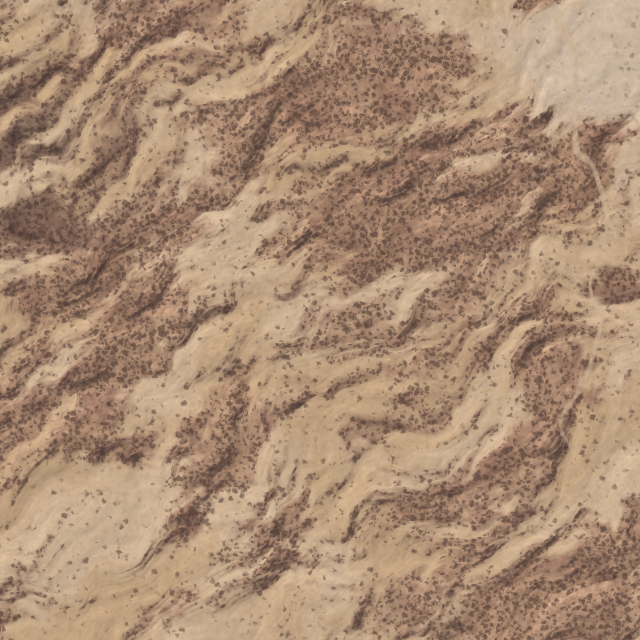
A Shadertoy shader for this texture:

```glsl
// Aerial view of dry eroded hills: pale tan ground, brown diagonal slopes, dark shrubs.
// Warped ridged noise gives the relief and its shading; cellular noise scatters shrubs,
// which crowd on the shaded brown slopes and thin out on the bare ground.

const float RIDGE_ANGLE = 0.64;              // direction of the ridges, radians
const vec2  RIDGE_FREQ = vec2(4.2, 8.6);     // along and across the ridges
const vec2  PATCH_FREQ = vec2(2.7, 5.4);     // size of the brown slopes
const vec2  TO_LIGHT = vec2(0.6, -0.8);
const float WARP = 0.075;
const float SHRUB_CELLS = 118.0;             // shrub cells across the canvas
const float SLOPE_BIAS = 0.03;               // higher means more brown slope
const vec2  BASIN = vec2(0.97, 0.92);        // centre of the chalky basin
const vec2  BURN = vec2(0.05, 0.78);         // centre of the darkened hillside

const vec3 CHALK  = vec3(0.80, 0.72, 0.64);
const vec3 PALE   = vec3(0.79, 0.685, 0.57);
const vec3 SAND   = vec3(0.745, 0.625, 0.495);
const vec3 SLOPE  = vec3(0.65, 0.51, 0.42);
const vec3 RUST   = vec3(0.56, 0.42, 0.355);
const vec3 SHRUB  = vec3(0.33, 0.25, 0.22);
const vec3 SHADOW = vec3(0.27, 0.21, 0.20);

const mat2 TURN = mat2(cos(RIDGE_ANGLE), -sin(RIDGE_ANGLE),
                       sin(RIDGE_ANGLE),  cos(RIDGE_ANGLE));

vec2 hash2(vec2 p) {
    vec3 q = fract(p.xyx * vec3(0.1031, 0.1030, 0.0973));
    q += dot(q, q.yzx + 33.33);
    return fract((q.xx + q.yz) * q.zy);
}

float cornerSlope(vec2 cell, vec2 offset) {
    float a = 6.2832 * hash2(cell).x;
    return dot(vec2(cos(a), sin(a)), offset);
}

// Gradient noise, roughly -0.7 to 0.7
float noise(vec2 p) {
    vec2 i = floor(p), f = fract(p);
    vec2 u = f * f * f * (f * (f * 6.0 - 15.0) + 10.0);
    vec2 e = vec2(1.0, 0.0);
    return mix(mix(cornerSlope(i, f), cornerSlope(i + e, f - e), u.x),
               mix(cornerSlope(i + e.yx, f - e.yx), cornerSlope(i + 1.0, f - 1.0), u.x), u.y);
}

float layered(vec2 p, int octaves, float gain) {
    float sum = 0.0, amp = 1.0;
    for (int k = 0; k < octaves; k++) {
        sum += amp * noise(p);
        p = p * 2.03 + vec2(13.7, 7.1);
        amp *= gain;
    }
    return sum;
}

vec2 bend(vec2 p) {
    return p + WARP * vec2(layered(p * 3.2 + 3.0, 4, 0.5), layered(p * 3.2 + 41.0, 4, 0.5));
}

// Sharp crests with finer branching gullies
float relief(vec2 p) {
    vec2 q = TURN * bend(p) * RIDGE_FREQ + 20.0;
    float sum = 0.0, amp = 0.5;
    for (int k = 0; k < 5; k++) {
        sum += amp * (1.0 - 2.0 * abs(noise(q)));
        q = mat2(0.94, 0.34, -0.34, 0.94) * q * 1.9 + 9.2;
        amp *= 0.54;
    }
    return sum;
}

// Soft round shrubs; density is the chance that a cell holds one
float shrubs(vec2 p, float density) {
    vec2 i = floor(p), f = fract(p);
    float gap = 1.0;
    for (int y = -1; y <= 1; y++)
    for (int x = -1; x <= 1; x++) {
        vec2 n = vec2(x, y);
        vec2 spot = hash2(i + n + 50.0);
        vec2 kind = hash2(i + n + 191.0);
        float radius = mix(0.22, 0.50, kind.y);
        float d = length(n + spot - f);
        float present = smoothstep(-0.06, 0.06, density - kind.x);
        gap *= 1.0 - present * (1.0 - smoothstep(radius - 0.26, radius + 0.22, d));
    }
    return 1.0 - gap;
}

void mainImage(out vec4 fragColor, in vec2 fragCoord) {
    vec2 p = fragCoord / iResolution.y;
    vec2 along = TURN * bend(p);

    // Relief shading: fine gullies and broad hill faces
    float h = relief(p);
    float fine = clamp((h - relief(p + TO_LIGHT * 0.003)) * 9.0, -1.0, 1.0);
    float broad = clamp((h - relief(p + TO_LIGHT * 0.012)) * 3.5, -1.0, 1.0);

    // Brown slopes favour the faces turned from the light
    float region = layered(along * PATCH_FREQ + 5.0, 6, 0.58);
    float basin = 1.0 - smoothstep(0.08, 0.22, length(p - BASIN) + 0.08 * region);
    float slope = smoothstep(-0.20, 0.24, region + SLOPE_BIAS - 0.34 * broad - 0.5 * basin);
    float burn = 1.0 - smoothstep(0.02, 0.24, length(p - BURN) - 0.12 * region);

    // Bare ground
    float tint = layered(along * vec2(4.0, 8.0) + 31.0, 5, 0.55);
    vec3 col = mix(SAND, PALE, smoothstep(-0.4, 0.4, tint));
    col = mix(col, CHALK, basin * 0.85);
    vec3 earth = mix(SLOPE, RUST, smoothstep(-0.2, 0.5, layered(along * 11.0 + 11.0, 4, 0.6)));
    col = mix(col, earth, slope * 0.85);
    col *= 1.0 + mix(0.05, 0.15, slope) * fine + 0.06 * broad;

    // Shrubs in two sizes, gathered in ragged clumps
    float clump = layered(along * vec2(17.0, 30.0) + 71.0, 4, 0.65);
    float density = clamp(0.05 + 0.52 * slope + 0.55 * clump * (0.25 + slope)
                          - 0.30 * broad * slope, 0.0, 0.92) * (1.0 - 0.8 * basin);
    vec2 ragged = p + 0.004 * vec2(noise(p * 150.0), noise(p * 150.0 + 29.0));
    float cover = max(shrubs(ragged * SHRUB_CELLS, density),
                      0.8 * shrubs(ragged * SHRUB_CELLS * 1.5 + 37.0, density * 0.6));
    col = mix(col, SHRUB, cover * mix(0.58, 0.66, slope));

    // Dark gully edges and shaded hollows
    float gully = smoothstep(0.25, 0.9, -broad) * smoothstep(-0.1, 0.6, -fine) * slope;
    col = mix(col, SHADOW, clamp(0.50 * gully + 0.40 * burn * slope, 0.0, 0.75));

    // Dry wash winding down the right side
    float bed = 0.92 + 0.026 * sin(p.y * 11.0 + 1.0) + 0.014 * sin(p.y * 31.0)
              + 0.03 * noise(p * 17.0);
    float wash = 1.0 - smoothstep(0.002, 0.008, abs(p.x - bed) + 0.006 * noise(p * 40.0));
    col = mix(col, PALE, wash * smoothstep(0.2, 0.4, p.y) * 0.7);

    // Fine soil mottling, coarser on the slopes
    col *= 1.0 + mix(0.05, 0.15, slope) * layered(p * 85.0, 2, 0.7);
    fragColor = vec4(clamp(col, 0.0, 1.0), 1.0);
}
```
